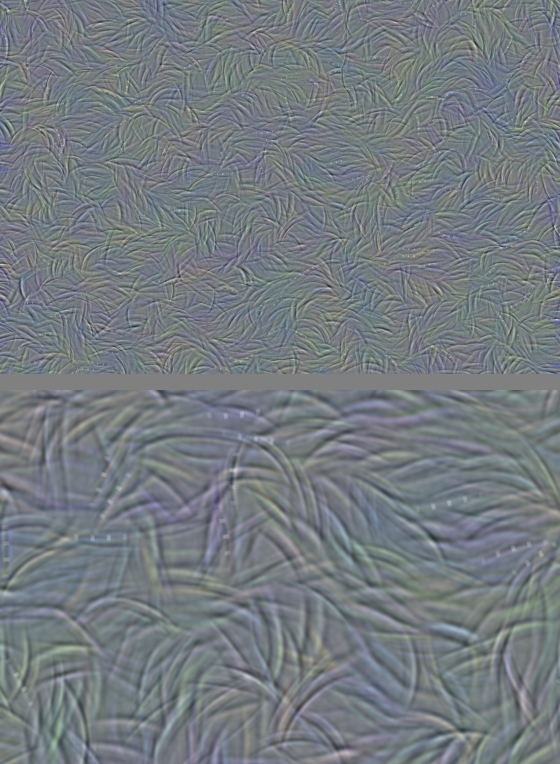
Top, the full canvas; bottom, a detail of the centre.
Write a WebGL 1 fragment shader that draws this texture.

```glsl
precision highp float;
// Dense field of short, crisp brush strokes in muted grey, blue and olive.

uniform vec2 u_resolution;

// Sizes are fractions of the canvas height.
const float CELL = 0.0205;            // spacing of the stroke seeds
const float HALF_LENGTH = 0.041;      // reach of a stroke along its direction
const float THIN = 0.010;             // smallest reach across it
const float WIDE = 0.020;             // largest reach across it
const float RIDGE_FINE = 0.0095;      // smallest ridge spacing
const float RIDGE_COARSE = 0.0185;    // largest ridge spacing
const float GRAIN_CELL = 0.0085;      // spacing of the fine cellular grain
const float SPECK_SPACING = 0.0145;
const float SPECK_SHARE = 0.04;       // share of strokes that carry specks
const float FLOW_SCALE = 13.0;
const float TINT_SCALE = 10.0;
const float TILT = 0.1;               // preferred direction in radians
const float SWIRL = 0.8;
const float SCATTER = 0.9;            // random turn of single strokes
const float CONTRAST = 0.070;
const float GRAIN_CONTRAST = 0.05;
const float EDGE_WIDTH = 0.05;

const vec3 BASE = vec3(0.452, 0.480, 0.496);
const vec3 OLIVE_AXIS = vec3(0.026, 0.029, -0.038);
const vec3 ROSE_AXIS = vec3(0.030, -0.016, 0.004);
const vec3 SPECK_LIGHT = vec3(0.15, 0.15, 0.14);

const float PI = 3.14159;

vec4 hash4(vec2 cell) {
    vec4 k = vec4(dot(cell, vec2(127.1, 311.7)), dot(cell, vec2(269.5, 183.3)),
                  dot(cell, vec2(419.2, 371.9)), dot(cell, vec2(71.7, 233.1)));
    return fract(sin(k) * 43758.5);
}

// Layered sines, each layer turned, enlarged and bent by the one before.
float layeredSines(vec2 p) {
    float sum = 0.0;
    for (int i = 0; i < 4; i++) {
        p = mat2(0.8, 0.6, -0.6, 0.8) * p * 1.32 + 0.9 * sin(p.yx) + 2.3;
        sum += sin(p.x) * sin(p.y);
    }
    return sum;
}

// Distance to the nearest scattered point, in cells.
float cellular(vec2 p) {
    vec2 home = floor(p);
    float nearest = 4.0;
    for (int j = -1; j <= 1; j++) {
        for (int i = -1; i <= 1; i++) {
            vec2 cell = home + vec2(float(i), float(j));
            vec2 d = cell + hash4(cell + 13.7).xy - p;
            nearest = min(nearest, dot(d, d));
        }
    }
    return sqrt(nearest);
}

// Stroke direction; some regions lean towards right angles.
float flowAngle(vec2 p) {
    float angle = TILT + SWIRL * layeredSines(p * FLOW_SCALE);
    float square = floor(angle / (0.5 * PI) + 0.5) * 0.5 * PI;
    float blocky = smoothstep(0.35, 0.7, sin(p.x * 17.0 + 2.0 * sin(p.y * 13.0))
                                       * sin(p.y * 19.0 + 1.5 * sin(p.x * 11.0)));
    return mix(angle, square, 0.9 * blocky);
}

// Sum of nearby strokes: x = ridges, y = olive tint, z = rose tint, w = specks.
vec4 strokes(vec2 p) {
    vec4 sum = vec4(0.0);
    vec2 home = floor(p / CELL);
    for (int j = -2; j <= 2; j++) {
        for (int i = -2; i <= 2; i++) {
            vec2 cell = home + vec2(float(i), float(j));
            vec4 rnd = hash4(cell);
            vec4 look = hash4(cell + 57.3);
            vec2 seed = (cell + rnd.xy) * CELL;
            vec2 d = p - seed;
            if (dot(d, d) > HALF_LENGTH * HALF_LENGTH * 1.2) continue;

            // Local frame of a slightly bent stroke.
            float angle = flowAngle(seed) + SCATTER * (rnd.z - 0.5);
            float c = cos(angle);
            float s = sin(angle);
            float along = c * d.x + s * d.y;
            float across = c * d.y - s * d.x + (rnd.w - 0.5) * 16.0 * along * along;

            float width = mix(THIN, WIDE, look.x);
            vec2 reach = vec2(along / HALF_LENGTH, across / width);
            float fade = max(0.0, 1.0 - dot(reach, reach));
            fade *= sqrt(fade);

            // Crisp ridges: the overtone steepens one flank. Few are strong.
            float strength = mix(0.55, 1.7, rnd.w * rnd.w);
            float phase = 2.0 * PI * (across / mix(RIDGE_FINE, RIDGE_COARSE, look.x) + look.y);
            float ridge = cos(phase) + 0.4 * sin(2.0 * phase);
            vec2 tint = 2.0 * look.zw - 1.0;
            sum.x += fade * ridge * strength;
            sum.yz += fade * tint * (0.6 + 0.8 * ridge);

            // Light specks along the middle of a few strokes.
            float row = cos(2.0 * PI * along / SPECK_SPACING + 9.0 * look.w);
            float core = 1.0 - smoothstep(0.001, 0.004, abs(across));
            float specked = step(1.0 - SPECK_SHARE, fract(rnd.z * 7.0 + look.x));
            sum.w += specked * fade * core * smoothstep(0.5, 0.95, row);
        }
    }
    return sum;
}

void main() {
    vec2 p = gl_FragCoord.xy / u_resolution.y;
    vec4 paint = strokes(p);
    float grain = 0.5 - cellular(p / GRAIN_CELL);

    // The side borders are a little stronger and bluer.
    float border = min(p.x, u_resolution.x / u_resolution.y - p.x);
    float edge = 1.0 - smoothstep(0.0, EDGE_WIDTH, border);

    float olive = paint.y * (0.75 + edge) + 0.24 * layeredSines(p * TINT_SCALE + 4.1) - 0.4 * edge;
    float rose = paint.z * 0.65 + 0.24 * layeredSines(p * TINT_SCALE + 9.7);

    vec3 color = BASE + CONTRAST * (1.0 + 0.3 * edge) * paint.x + GRAIN_CONTRAST * grain;
    color += OLIVE_AXIS * olive + ROSE_AXIS * rose + SPECK_LIGHT * min(paint.w, 1.0);
    gl_FragColor = vec4(clamp(color, 0.0, 1.0), 1.0);
}
```
